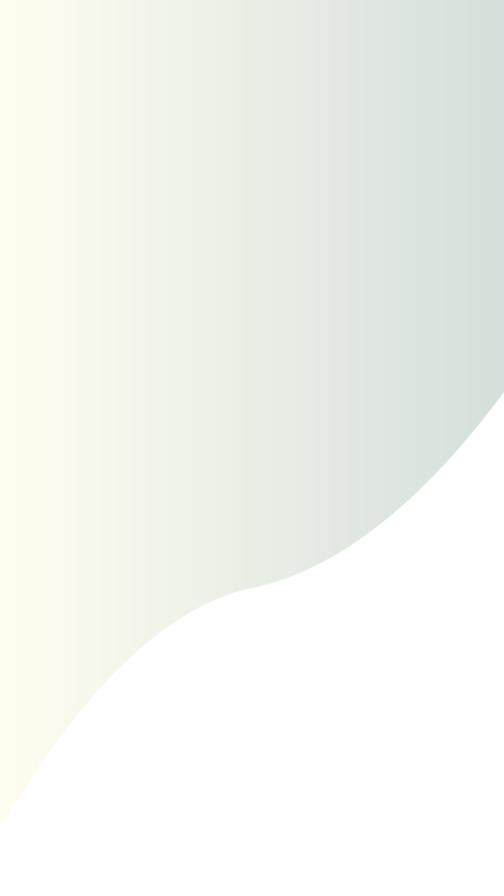
Write a WebGL 2 fragment shader that draws this background.

```glsl
#version 300 es
precision highp float;
// Draws a soft cream-to-sage horizontal gradient above a white, wavy lower area.
uniform vec2 u_resolution;
out vec4 outColor;

const vec3 CREAM = vec3(1.0, 0.994, 0.942);
const vec3 SAGE = vec3(0.833, 0.875, 0.857);
const vec3 WHITE = vec3(1.0);

// Quadratic Bezier height from start, control and end heights
float bezier(float start, float control, float end, float t) {
    return mix(mix(start, control, t), mix(control, end, t), t);
}

// Height of the wave: two arcs that join smoothly at the centre
float waveHeight(float x) {
    float leftArc = bezier(0.0755, 0.3138, 0.3438, x * 2.0);
    float rightArc = bezier(0.3438, 0.3730, 0.5625, x * 2.0 - 1.0);
    return x < 0.5 ? leftArc : rightArc;
}

// Coverage of the region above an edge, smoothed over about one pixel
float coverage(float signedHeight) {
    float pixelSpan = max(fwidth(signedHeight), 1e-5);
    return clamp(signedHeight / pixelSpan + 0.5, 0.0, 1.0);
}

void main() {
    vec2 uv = gl_FragCoord.xy / u_resolution;
    vec3 gradient = mix(CREAM, SAGE, uv.x);
    float above = coverage(uv.y - waveHeight(uv.x));
    outColor = vec4(mix(WHITE, gradient, above), 1.0);
}
```
